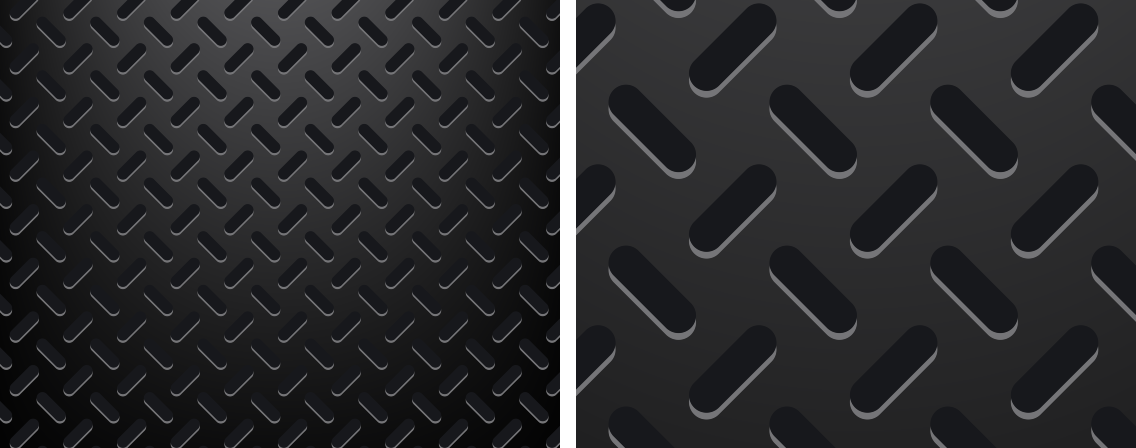
Left: the whole. Right: its middle third, enlarged.
Reproduce this pattern procedurally as a Shadertoy shader.

```glsl
// Dark tread plate: two interleaved square lattices of diagonal slots, leaning
// opposite ways. Each slot is a dark capsule over a grey one dropped slightly
// below it, leaving a lit lower lip. The sheet is lit from the top centre.

// Distance to a 45 degree capsule centred on the origin
float slotDistance(vec2 p, float lean) {
    vec2 axis = vec2(0.163 * lean, 0.163);
    float along = clamp(dot(p, axis) / dot(axis, axis), -1.0, 1.0);
    return length(p - axis * along) - 0.109;
}

float coverage(float dist, float pixel) {
    return smoothstep(0.6 * pixel, -0.6 * pixel, dist);
}

// Linear fade down the sheet, parabolic fade towards the sides
vec3 sheetColor(vec2 uv) {
    float side = (uv.x - 0.5) / 0.562;
    float light = mix(0.05, 0.312, uv.y) * max(1.0 - side * side, 0.0);
    return light * vec3(0.99, 0.99, 1.02);
}

void mainImage(out vec4 fragColor, in vec2 fragCoord) {
    // One unit is one lattice repeat, anchored to the top left corner
    float pixel = 10.44 / iResolution.x;
    vec2 plate = (fragCoord - vec2(0.0, iResolution.y)) * pixel;

    vec3 color = sheetColor(fragCoord / iResolution.xy);

    // Rising slots first, then falling slots half a repeat away
    for (int i = 0; i < 2; i++) {
        float lattice = float(i);
        float lean = 1.0 - 2.0 * lattice;
        vec2 center = vec2(0.454, -0.077) + vec2(0.5, -0.505) * lattice;
        vec2 cell = fract(plate - center + 0.5) - 0.5;

        float lip = slotDistance(cell + vec2(0.0, 0.042), lean);
        float slot = slotDistance(cell, lean);
        color = mix(color, vec3(0.46, 0.46, 0.47), coverage(lip, pixel));
        color = mix(color, vec3(0.09, 0.094, 0.11), coverage(slot, pixel));
    }

    fragColor = vec4(color, 1.0);
}
```
